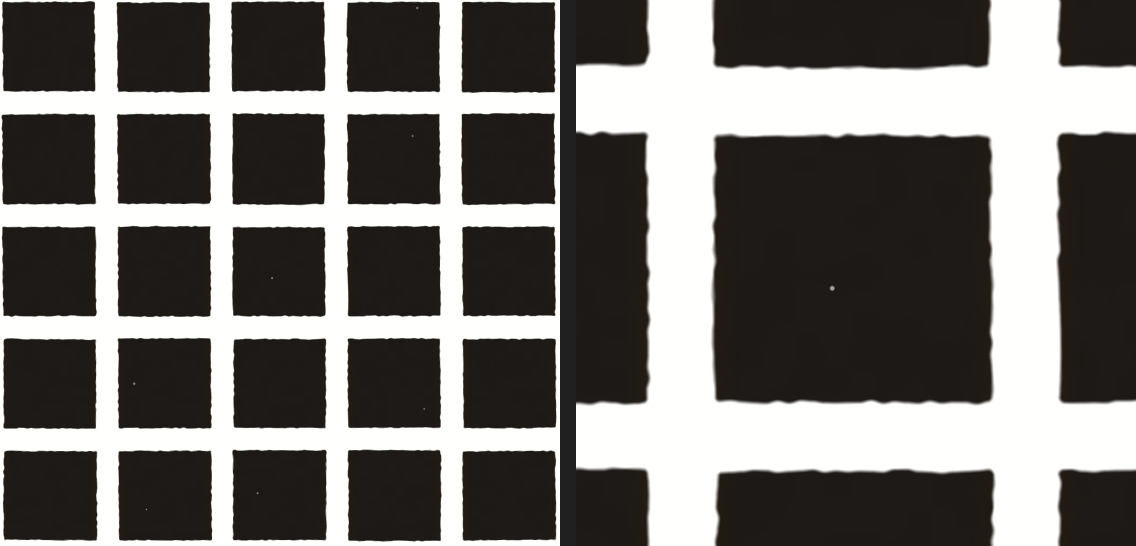
Left: the whole. Right: its middle third, enlarged.
Give the GLSL for this pattern, as a Shadertoy shader.

```glsl
// Five by five grid of ink-black squares on white paper, with ragged printed edges and a few specks.

float hash(vec2 p) {
    vec3 q = fract(vec3(p.xyx) * 0.1031);
    q += dot(q, q.yzx + 33.33);
    return fract((q.x + q.y) * q.z);
}

vec2 hash2(vec2 p) {
    return vec2(hash(p), hash(p + 57.3));
}

float noise(vec2 p) {
    vec2 i = floor(p), f = fract(p);
    f = f * f * (3.0 - 2.0 * f);
    return mix(mix(hash(i), hash(i + vec2(1, 0)), f.x),
               mix(hash(i + vec2(0, 1)), hash(i + vec2(1, 1)), f.x), f.y);
}

float roundedBox(vec2 p, vec2 halfSize, float radius) {
    vec2 q = abs(p) - halfSize + radius;
    return length(max(q, 0.0)) + min(max(q.x, q.y), 0.0) - radius;
}

void mainImage(out vec4 fragColor, in vec2 fragCoord) {
    vec2 p = fragCoord / iResolution.xy * vec2(1.024, 1.0);
    float pixel = 1.0 / iResolution.y;

    // Columns lean slightly to the left towards the top
    vec2 sheet = p + vec2(0.0033 * (p.y - 0.5), 0.0);
    vec2 pitch = vec2(0.2101, 0.2055);
    vec2 first = vec2(0.0902, 0.0922);
    vec2 cell = clamp(floor((sheet - first) / pitch + 0.5), 0.0, 4.0);
    vec2 local = sheet - first - cell * pitch;

    // Each square is a little off in place, size and angle
    vec2 seed = cell * 7.0 + 11.0;
    local -= (hash2(seed) - 0.5) * vec2(0.0012, 0.0016);
    float tilt = (hash(seed + 3.0) - 0.5) * 0.01;
    local += tilt * vec2(-local.y, local.x);
    vec2 halfSize = vec2(0.0847, 0.0823) + (hash2(seed + 5.0) - 0.5) * vec2(0.001, 0.002);

    // Ragged outline: fine teeth over a slower wobble
    float d = roundedBox(local, halfSize, 0.003);
    d += (noise(p * 140.0) - 0.5) * 0.0022 + (noise(p * 35.0 + 9.0) - 0.5) * 0.001;
    float soft = max(0.0016, 0.75 * pixel);
    float ink = 1.0 - smoothstep(-soft, soft, d);

    // Rare pinholes in the ink
    float speck = 0.0;
    for (int i = 0; i < 2; i++) {
        vec2 id = seed + 19.0 * float(i + 1);
        vec2 center = (hash2(id) - 0.5) * 0.145;
        float radius = mix(0.0008, 0.0018, hash(id + 2.0));
        float spot = 1.0 - smoothstep(-pixel, pixel, length(local - center) - radius);
        speck = max(speck, spot * step(0.84, hash(id + 8.0)) * 0.6);
    }

    // Warm black with faint mottling, browner near the sides
    vec3 inkColor = vec3(0.112, 0.100, 0.088) + (noise(p * 60.0) - 0.5) * 0.008;
    inkColor += vec3(0.022, 0.004, -0.012) * smoothstep(0.068, 0.084, abs(local.x));
    vec3 paper = vec3(1.0, 1.0, 0.995);
    fragColor = vec4(mix(paper, inkColor, ink * (1.0 - speck)), 1.0);
}
```
